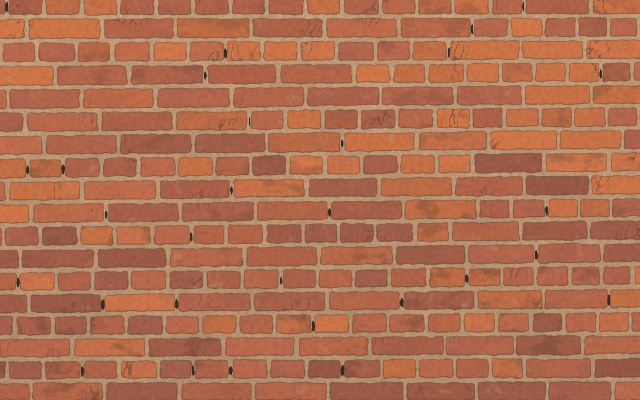
Give the GLSL for this texture, as a Shadertoy shader.

```glsl
#define BRICKS_ACROSS 8.58
#define COURSES 18
#define MORTAR_BED 0.0062
#define MORTAR_JOINT 0.0056
#define CORNER 0.006
#define EDGE_WEAR 0.0036
#define HOLE_CHANCE 0.09
#define MORTAR_COLOR vec3(0.745, 0.585, 0.455)
#define ORANGE vec3(0.785, 0.445, 0.275)
#define RED vec3(0.700, 0.395, 0.290)
#define BROWN vec3(0.605, 0.355, 0.280)
#define SOOT vec3(0.400, 0.260, 0.220)

// Per course: joint phase, then where half bricks lie
// (positive: left of that width, negative: right of it, zero: none)
const vec2 COURSE[COURSES] = vec2[COURSES](
    vec2(0.09, 0.82), vec2(0.36, -0.74), vec2(0.02, 0.70),
    vec2(0.74, -0.60), vec2(0.10, 0.0), vec2(0.33, -0.44),
    vec2(0.59, 0.0), vec2(0.37, 0.75), vec2(0.10, 0.0),
    vec2(0.42, -0.74), vec2(0.05, 0.70), vec2(0.27, 0.0),
    vec2(0.25, 2.0), vec2(0.39, 0.0), vec2(0.20, 2.0),
    vec2(0.97, 0.0), vec2(0.10, 0.83), vec2(0.41, 0.0));

float hash(vec2 p) {
    vec3 q = fract(vec3(p.xyx) * 0.1031);
    q += dot(q, q.yzx + 33.33);
    return fract((q.x + q.y) * q.z);
}

float cornerSlope(vec2 cell, vec2 offset) {
    float angle = 6.2832 * hash(cell);
    return dot(vec2(cos(angle), sin(angle)), offset);
}

float gradientNoise(vec2 p) {
    vec2 i = floor(p), f = p - i;
    vec2 s = f * f * f * (f * (f * 6.0 - 15.0) + 10.0);
    vec2 e = vec2(1.0, 0.0);
    float low = mix(cornerSlope(i, f), cornerSlope(i + e, f - e), s.x);
    float high = mix(cornerSlope(i + e.yx, f - e.yx), cornerSlope(i + 1.0, f - 1.0), s.x);
    return mix(low, high, s.y);
}

float fbm(vec2 p) {
    float sum = 0.0, amplitude = 1.0;
    for (int i = 0; i < 4; i++) {
        sum += amplitude * gradientNoise(p);
        p = p * 2.03 + 17.3;
        amplitude *= 0.55;
    }
    return sum;
}

float roundedBox(vec2 p, vec2 halfSize, float radius) {
    vec2 q = abs(p) - halfSize + radius;
    return length(max(q, 0.0)) + min(max(q.x, q.y), 0.0) - radius;
}

void mainImage(out vec4 fragColor, in vec2 fragCoord) {
    vec2 uv = fragCoord / iResolution.xy;
    float aspect = iResolution.x / iResolution.y;
    float pixel = 1.0 / iResolution.y;
    vec2 pos = vec2(uv.x * aspect, uv.y) + 20.0;

    // Courses, counted from the top, slightly tilted and narrowing downward
    float depth = 1.0 - uv.y;
    float t = depth + 0.07 * uv.x * depth * uv.y - 0.0125;
    t += 0.0015 * gradientNoise(pos * 5.0);
    float courseCoord = 0.5 + 16.78 * t + 0.83 * t * t;
    float row = clamp(floor(courseCoord), 0.0, float(COURSES - 1));
    float pitch = 1.0 / (16.78 + 1.66 * t);
    vec2 course = COURSE[int(row)];

    // Whole and half bricks along the course
    float right = max(uv.x - 0.65, 0.0);
    float along = BRICKS_ACROSS * uv.x + 2.3 * right * right - course.x;
    along += 0.05 * gradientNoise(vec2(along * 1.3 + 9.0, row * 7.37));
    float center = (floor(along) + 0.5 + course.x) / BRICKS_ACROSS;
    bool halves = course.y > 0.0 ? center < course.y : course.y < 0.0 && center > -course.y;
    float span = halves ? 0.5 : 1.0;
    float slot = along / span;
    float brickLength = span * aspect / BRICKS_ACROSS;
    vec2 id = vec2(floor(slot) + 40.0, row + 3.0);
    vec2 local = vec2(fract(slot) - 0.5, 0.5 - fract(courseCoord)) * vec2(brickLength, pitch);

    // Worn outline
    float wear = fbm(pos * 32.0);
    vec2 halfSize = 0.5 * vec2(brickLength, pitch) - vec2(MORTAR_JOINT, MORTAR_BED);
    halfSize -= 0.0018 * vec2(hash(id + 5.0), hash(id + 8.0)) - 0.0007;
    float dist = roundedBox(local, halfSize, CORNER) + EDGE_WEAR * wear;
    float brickMask = 1.0 - smoothstep(-pixel, pixel, dist);

    // Brick tone, browner toward the bottom
    float grain = fbm(pos * 85.0);
    float cloud = fbm(pos * vec2(14.0, 22.0) + id * 3.7);
    float tone = hash(id + 13.0) + 0.30 * (uv.y - 0.5) + 0.16 * cloud;
    vec3 brick = mix(BROWN, RED, smoothstep(-0.05, 0.40, tone));
    brick = mix(brick, ORANGE, smoothstep(0.45, 0.95, tone));
    brick *= 1.0 + 0.08 * (hash(id + 29.0) - 0.5) + 0.07 * grain;

    // Soot, cracks and mortar smears
    float sooty = step(0.66, hash(id + 51.0)) * (1.15 - 0.5 * uv.y);
    brick = mix(brick, SOOT, 0.42 * sooty * smoothstep(-0.1, 0.6, cloud));
    float crack = abs(gradientNoise(pos * vec2(48.0, 20.0) + 0.25 * grain));
    float cracked = smoothstep(0.20, 0.45, gradientNoise(pos * 11.0 + 4.0));
    brick = mix(brick, SOOT, 0.55 * cracked * (1.0 - smoothstep(0.02, 0.08, crack)));
    float smear = smoothstep(0.35, 0.85, fbm(pos * 19.0 + 31.0));
    brick = mix(brick, MORTAR_COLOR, 0.38 * smear);

    // Mortar with grit, shaded under the bricks
    vec3 mortar = MORTAR_COLOR * (1.0 + 0.09 * grain + 0.07 * gradientNoise(pos * 7.0));
    mortar *= 0.95 + 0.07 * uv.y;
    float contact = 1.0 - smoothstep(0.0, 0.0035, dist);
    mortar *= 1.0 - contact * (local.y < 0.0 ? 0.22 : 0.10);

    // Missing mortar in a few joints
    float joint = floor(slot + 0.5);
    vec2 hole = vec2((slot - joint) * span * aspect / BRICKS_ACROSS, local.y + 0.004);
    float holeDist = length(hole / vec2(0.0045, 0.013)) + 0.45 * wear;
    float open = step(hash(vec2(joint + 70.0, row + 11.0)), HOLE_CHANCE);
    mortar = mix(mortar, 0.6 * SOOT, open * (1.0 - smoothstep(0.7, 1.1, holeDist)));

    vec3 color = mix(mortar, brick, brickMask);
    color *= 1.0 - 0.16 * (1.0 - smoothstep(0.0, 0.0025, abs(dist)));
    fragColor = vec4(clamp(color, 0.0, 1.0), 1.0);
}
```
